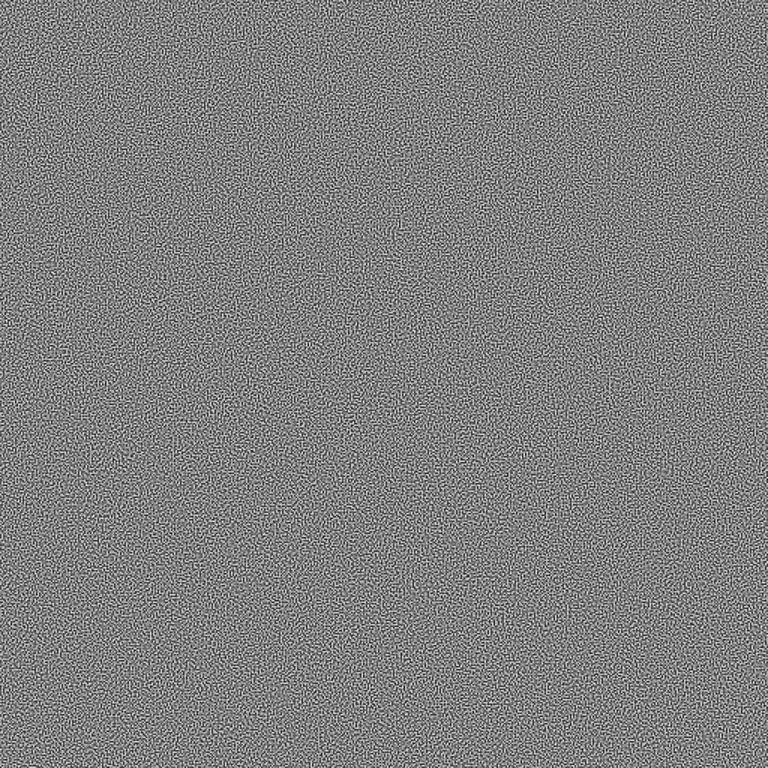
Write a WebGL 1 fragment shader that draws this pattern.

```glsl
precision highp float;

// Blue-noise grain: crisp grey specks and short worms without broad patches.
// Hashed cells lose their local mean in two passes; after each pass a soft
// ramp spreads the values evenly over all grey levels again.

uniform vec2 u_resolution;

const float CELLS_PER_CANVAS = 512.0;
const float BLUR_WIDTH = 1.0;      // first pass: Gaussian sigma in cells
const float BLUR_TOTAL = 6.168892; // sum of its 5 x 5 weights
const vec2  FIRST_RAMP  = vec2(0.419, 0.040); // half width, softness
const vec2  SECOND_RAMP = vec2(0.430, 0.030);
const vec3  DARK  = vec3(0.0);
const vec3  LIGHT = vec3(1.0);

// Random value in 0..1 for a cell, without sine.
float hash21(vec2 cell) {
  vec3 p = fract(cell.xyx * 0.1031);
  p += dot(p, p.yzx + 33.33);
  return fract((p.x + p.y) * p.z);
}

float softPlus(float x, float softness) {
  return softness * log(1.0 + exp(x / softness));
}

// Ramp from 0 to 1 over -halfWidth..halfWidth with rounded ends.
float softRamp(float x, vec2 ramp) {
  return (softPlus(x + ramp.x, ramp.y) - softPlus(x - ramp.x, ramp.y)) / (2.0 * ramp.x);
}

// First pass: white noise minus its Gaussian mean.
float roughGrain(vec2 cell) {
  float mean = 0.0;
  for (int y = -2; y <= 2; y++) {
    for (int x = -2; x <= 2; x++) {
      vec2 offset = vec2(float(x), float(y));
      float weight = exp(-0.5 * dot(offset, offset) / (BLUR_WIDTH * BLUR_WIDTH));
      mean += weight * hash21(cell + offset);
    }
  }
  return softRamp(hash21(cell) - mean / BLUR_TOTAL, FIRST_RAMP);
}

// Second pass: rough grain minus its mean over the nearest cells.
float fineGrain(vec2 cell) {
  float centre = 0.0;
  float mean = 0.0;
  for (int y = -1; y <= 1; y++) {
    for (int x = -1; x <= 1; x++) {
      vec2 offset = vec2(float(x), float(y));
      vec2 weight = 0.5 - 0.25 * abs(offset);
      float grain = roughGrain(cell + offset);
      mean += weight.x * weight.y * grain;
      if (x == 0 && y == 0) centre = grain;
    }
  }
  return softRamp(centre - mean, SECOND_RAMP);
}

void main() {
  vec2 p = gl_FragCoord.xy / min(u_resolution.x, u_resolution.y);
  vec2 grid = p * CELLS_PER_CANVAS - 0.5;
  vec2 corner = floor(grid + 0.001);
  vec2 blend = clamp(grid - corner, 0.0, 1.0);

  // Blend the four nearest cells, skipping those without weight.
  float level = 0.0;
  for (int y = 0; y <= 1; y++) {
    for (int x = 0; x <= 1; x++) {
      vec2 side = vec2(float(x), float(y));
      vec2 share = mix(1.0 - blend, blend, side);
      float weight = share.x * share.y;
      if (weight > 0.001) level += weight * fineGrain(corner + side);
    }
  }
  gl_FragColor = vec4(mix(DARK, LIGHT, level), 1.0);
}
```
